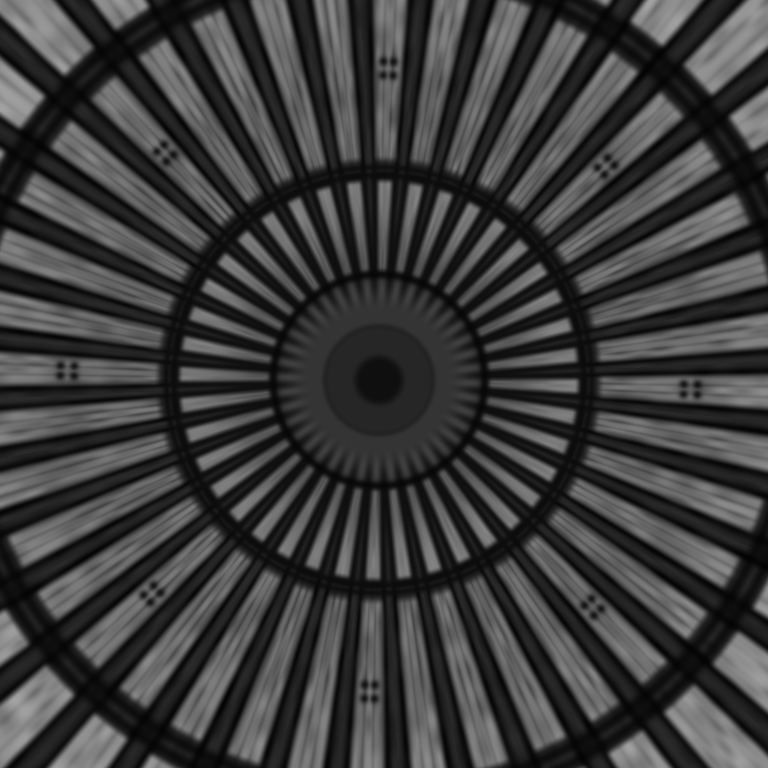
Reproduce this pattern procedurally as a WebGL 1 fragment shader.

```glsl
precision highp float;
// A soft grey radial wheel: forty spokes cut by three dark rings round a hub.
// Polar coordinates are folded into one sector, then each annulus is shaded
// with smooth bands; noise adds streaks along the panels.
uniform vec2 u_resolution;

const float SPOKES = 40.0;
const float SECTOR = 6.2831853 / SPOKES;

float hash(vec2 p) {
  return fract(sin(dot(p, vec2(127.1, 311.7))) * 43758.5453);
}

float noise(vec2 p) {
  vec2 i = floor(p), f = fract(p);
  f = f * f * (3.0 - 2.0 * f);
  return mix(mix(hash(i), hash(i + vec2(1.0, 0.0)), f.x),
             mix(hash(i + vec2(0.0, 1.0)), hash(i + 1.0), f.x), f.y);
}

// Soft line of given half width around zero
float line(float d, float w) {
  return exp(-d * d / (w * w));
}

// Soft interval between lo and hi
float band(float x, float lo, float hi, float soft) {
  return smoothstep(lo - soft, lo + soft, x) * (1.0 - smoothstep(hi - soft, hi + soft, x));
}

// Rounded panel across a sector; side is the distance from the spoke axis
float panel(float r, float side, float lo, float hi, float halfWidth, float soft) {
  return band(r, lo, hi, 0.006) * (1.0 - smoothstep(halfWidth - soft, halfWidth + soft, side));
}

void main() {
  vec2 uv = gl_FragCoord.xy / u_resolution;
  vec2 p = uv - vec2(0.4935, 0.505);
  float r = length(p);

  // Clockwise angle from the top, folded into sectors
  float turn = (atan(p.x, p.y) - 0.030) / SECTOR;
  float id = mod(floor(turn + 0.5), SPOKES);
  float s = fract(turn + 0.5) - 0.5;
  float arc = SECTOR * r;
  float side = abs(s) * arc;

  // Streaks run along each spoke
  float grain = noise(vec2(r * 38.0 + id * 17.0, s * 9.0 + id * 5.0)) - 0.5;

  // Gaps: dark grey strips with black edges
  float gap = 0.15 - 0.11 * line(abs(s) - 0.34, 0.075) + 0.05 * grain;

  // Long panels of the middle annulus
  float longLight = 0.41 + 0.07 * smoothstep(0.38, 0.52, r) + 0.16 * grain;
  longLight -= 0.08 * line(abs(s) - 0.09, 0.035);
  float outer = mix(gap, longLight, panel(r, side, 0.288, 0.524, 0.265 * arc, 0.0055));

  // Wide panels beyond the outer ring
  float wideLight = 0.55 + 0.18 * grain - 0.05 * line(abs(s) - 0.12, 0.04);
  outer = mix(outer, wideLight, panel(r, side, 0.570, 0.78, 0.30 * arc, 0.006));

  // Outer ring with black rims and knots at the gaps
  float rimRing = max(line(r - 0.538, 0.008), line(r - 0.558, 0.008));
  outer *= 1.0 - 0.65 * rimRing;
  float knot = line(r - 0.548, 0.014) * line((abs(s) - 0.5) * arc, 0.016);
  outer = mix(outer, 0.04, 0.8 * knot);

  // Four dark dots on every fifth panel
  float marked = 1.0 - step(0.5, mod(id, 5.0));
  vec2 dotPos = vec2(side - 0.0065, abs(r - 0.406) - 0.009);
  outer = mix(outer, 0.05, 0.9 * marked * line(length(dotPos), 0.0062));

  // Narrow bright spokes of the inner annulus
  float spokeLight = 0.34 + 0.14 * smoothstep(0.15, 0.25, r) + 0.08 * grain;
  float inner = 0.06 + 0.07 * line(abs(s) - 0.5, 0.08) * smoothstep(0.16, 0.24, r);
  inner = mix(inner, spokeLight, panel(r, side, 0.142, 0.260, 0.225 * arc, 0.0042));
  float grey = mix(inner, outer, smoothstep(0.268, 0.276, r));

  // Twin lines of the middle ring
  float twin = max(line(r - 0.267, 0.005), line(r - 0.277, 0.005));
  grey = mix(grey, 0.045, 0.85 * twin);

  // Hub: spokes fade into stepped discs
  float hub = 0.205 + 0.07 * cos(6.2831853 * s) * smoothstep(0.09, 0.125, r);
  hub -= 0.05 * smoothstep(0.105, 0.135, r);
  hub = mix(0.15, hub, smoothstep(0.067, 0.077, r));
  hub -= 0.025 * line(r - 0.071, 0.004);
  hub = mix(0.06, hub, smoothstep(0.024, 0.038, r));
  grey = mix(hub, grey, smoothstep(0.130, 0.142, r));
  grey *= 1.0 - 0.6 * line(r - 0.137, 0.006);

  gl_FragColor = vec4(vec3(clamp(grey, 0.0, 1.0)), 1.0);
}
```
